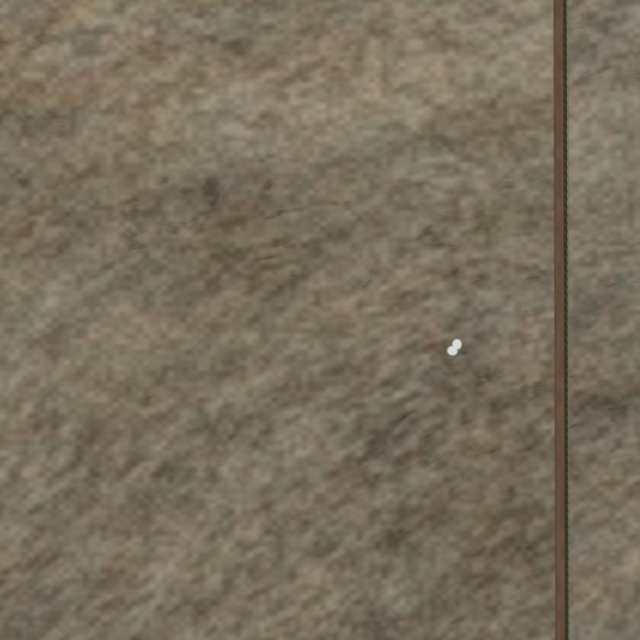
A three.js fragment shader for this texture:

```glsl
// Weathered grey-brown stone slabs with slanted streaks, a vertical joint and a pale chip.
varying vec2 vUv;

const vec3 STONE = vec3(0.478, 0.441, 0.376);
const vec3 TONE_TINT = vec3(1.0, 1.0, 0.92);
const vec3 WARM_SHIFT = vec3(0.55, -0.10, -0.90);
const vec3 GREEN_SHIFT = vec3(-0.60, 0.40, 0.20);
const vec3 JOINT_BROWN = vec3(0.385, 0.305, 0.240);
const vec3 JOINT_DARK = vec3(0.205, 0.185, 0.135);
const vec3 JOINT_RIM = vec3(0.400, 0.420, 0.350);
const vec3 CHIP_WHITE = vec3(0.83, 0.86, 0.84);

const float SLOPE_LOW = 0.48;      // streak slope at the bottom
const float SLOPE_HIGH = 0.14;     // streak slope at the top
const float BAND_GAIN = 0.060;
const float STREAK_GAIN = 0.056;
const float GRAIN_GAIN = 0.066;
const float FINE_GAIN = 0.042;
const float FLECK_GAIN = 0.085;
const float HEIGHT_GAIN = 0.060;   // brighter towards the top
const float JOINT_X = 0.8785;      // joint centre at the bottom
const float JOINT_LEAN = 0.003;
const float JOINT_HALF = 0.0095;
const float TWIST_COUNT = 80.0;    // notches along the dark joint line
const vec2 CHIP_POS = vec2(0.711, 0.457);

float hash(vec2 p) {
  vec3 q = fract(vec3(p.xyx) * 0.1031);
  q += dot(q, q.yzx + 33.33);
  return fract((q.x + q.y) * q.z);
}

// Smooth value noise in -1..1
float noise(vec2 p) {
  vec2 i = floor(p);
  vec2 f = fract(p);
  f = f * f * (3.0 - 2.0 * f);
  float low = mix(hash(i), hash(i + vec2(1.0, 0.0)), f.x);
  float high = mix(hash(i + vec2(0.0, 1.0)), hash(i + vec2(1.0, 1.0)), f.x);
  return 2.0 * mix(low, high, f.y) - 1.0;
}

float fbm(vec2 p) {
  float sum = 0.0;
  float gain = 0.62;
  for (int i = 0; i < 4; i++) {
    sum += gain * noise(p);
    p = mat2(0.95, 0.31, -0.31, 0.95) * p * 2.03 + 17.3;
    gain *= 0.55;
  }
  return sum;
}

// Shears the plane so that horizontal features rise to the right
vec2 alongStreaks(vec2 p) {
  float slope = mix(SLOPE_LOW, SLOPE_HIGH, smoothstep(0.1, 0.9, p.y));
  return vec2(p.x, p.y - slope * (p.x - 0.5));
}

vec3 stone(vec2 uv, float slab) {
  vec2 p = uv + slab * vec2(3.7, 0.13);
  vec2 s = alongStreaks(uv) + slab * vec2(3.7, 0.13);
  s.y += 0.012 * noise(p * 9.0);

  // Broad bands, streaks and grain
  float band = fbm(s * vec2(2.6, 7.0) + 4.0);
  float streak = fbm(s * vec2(11.0, 27.0) + 31.0);
  float grain = noise(s * vec2(48.0, 74.0) + 11.0);
  float fine = noise(p * vec2(105.0, 120.0) + 53.0);
  float tone = BAND_GAIN * band + STREAK_GAIN * streak;
  tone += GRAIN_GAIN * grain * (0.8 + 0.4 * noise(p * 7.0));
  tone += FINE_GAIN * fine + HEIGHT_GAIN * (uv.y - 0.5);

  // Dark pits gathered in the darker bands
  float pits = smoothstep(0.30, 0.85, fbm(s * vec2(24.0, 44.0) + 71.0));
  tone -= FLECK_GAIN * pits * smoothstep(0.35, -0.45, band);

  // Warm stains towards the upper left, faint green and pink mottling
  float corner = smoothstep(0.45, 1.0, uv.y) * smoothstep(0.9, 0.1, uv.x);
  float warm = 0.016 * fbm(s * vec2(5.0, 13.0) + 91.0);
  warm += corner * (0.014 + 0.026 * noise(s * vec2(9.0, 24.0) + 23.0));
  float green = 0.016 * noise(p * 34.0 + 7.0) + 0.008 * noise(p * 70.0);
  return STONE + tone * TONE_TINT + warm * WARM_SHIFT + green * GREEN_SHIFT;
}

// Brown channel with a notched dark line and a greenish rim on its right
vec3 addJoint(vec3 color, vec2 uv, float x) {
  float wobble = 0.0006 * noise(vec2(uv.y * 40.0, 3.0));
  float body = smoothstep(JOINT_HALF + 0.0015, JOINT_HALF - 0.0015, abs(x + wobble));
  float twist = abs(fract(uv.y * TWIST_COUNT + x * 90.0) - 0.5) * 2.0;
  float line = smoothstep(0.0042, 0.0014, abs(x - 0.0065 - 0.0008 * twist));
  float rim = smoothstep(0.0030, 0.0005, abs(x - 0.0112));
  float edge = smoothstep(0.0030, 0.0005, abs(x + JOINT_HALF));
  vec3 brown = JOINT_BROWN + 0.025 * noise(uv * vec2(150.0, 50.0));
  color = mix(color, brown, body);
  color = mix(color, JOINT_BROWN * 0.82, 0.55 * edge);
  color = mix(color, JOINT_RIM, 0.6 * rim);
  return mix(color, JOINT_DARK, line * (0.65 + 0.30 * twist));
}

// Two small overlapping lobes
float chipMask(vec2 p) {
  float upper = length((p - vec2(0.003, 0.005)) * vec2(1.0, 0.9));
  float lower = length((p + vec2(0.004, 0.005)) * vec2(0.9, 1.0));
  return smoothstep(0.0095, 0.0050, min(upper, lower));
}

void main() {
  float jointDistance = vUv.x - JOINT_X + JOINT_LEAN * vUv.y;
  vec3 color = stone(vUv, step(0.0, jointDistance));
  color = addJoint(color, vUv, jointDistance);
  color = mix(color, CHIP_WHITE, chipMask(vUv - CHIP_POS));
  gl_FragColor = vec4(clamp(color, 0.0, 1.0), 1.0);
}
```
